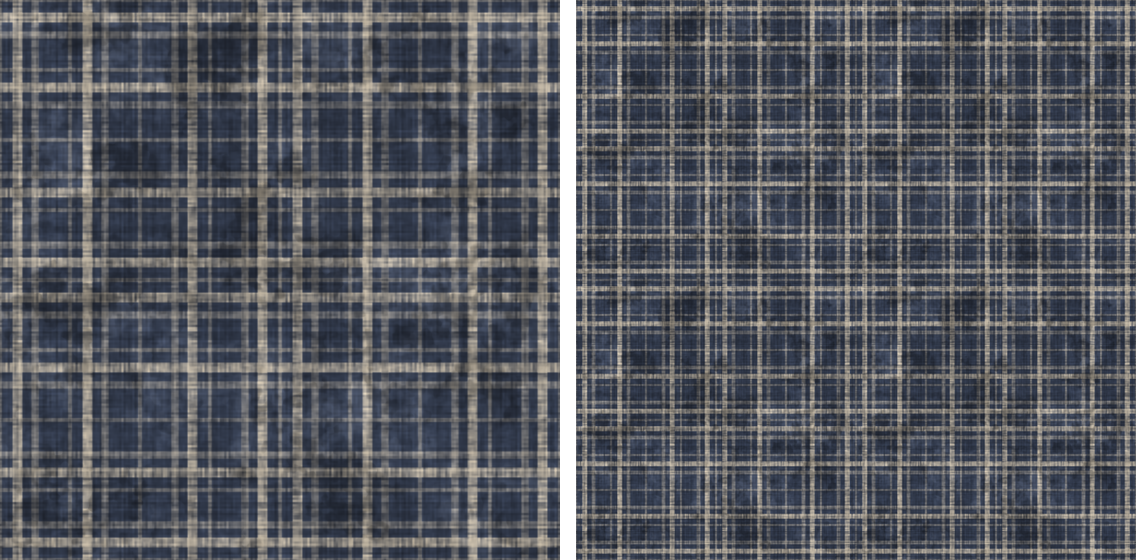
Left: one tile. Right: repeated 2 by 2.
Give the GLSL for this pattern, as a Shadertoy shader.

```glsl
// Worn navy and cream plaid cloth: mirrored stripe sett, slubby threads, mottled wear.

const float TAU = 6.2831853;
const float SETTS = 2.0;         // repeats across and down
const float STEPS = 16.0;        // stripe grid steps in one repeat
const float THREADS = 256.0;     // threads across the canvas
const vec3 NAVY = vec3(0.190, 0.222, 0.290);
const vec3 CREAM = vec3(0.745, 0.700, 0.625);

float hash(vec2 p, float seed) {
    vec3 q = fract(vec3(p.xyx) * vec3(0.1031, 0.1030, 0.0973) + seed * 0.137);
    q += dot(q, q.yzx + 33.33);
    return fract((q.x + q.y) * q.z);
}

// Soft-edged stripe centred on zero
float band(float d, float width, float blur) {
    return 1.0 - smoothstep(-blur, blur, abs(d) - 0.5 * width);
}

// Cream coverage along one axis: thin, wide and medium stripes, mirrored in each repeat
float sett(float u, float blur) {
    float mirrored = abs(mod(u * SETTS * STEPS + 0.5 * STEPS, STEPS) - 0.5 * STEPS);
    float d = mod(mirrored + 1.0, 4.0) - 1.0;
    float thin = 0.36 * band(d, 0.22, blur);
    float wide = 0.62 * band(d - 1.0, 0.56, blur);
    float medium = 0.35 * band(d - 2.0, 0.42, blur);
    return thin + wide + medium;
}

// Tone of one thread: its own shade plus slubs from sines that wrap along its length
float slub(float index, float along, float seed) {
    float id = mod(index, THREADS);
    float shade = hash(vec2(id, 3.0), seed);
    float phase = hash(vec2(id, 17.0), seed);
    float slow = floor(4.0 + 9.0 * shade);
    float quick = floor(19.0 + 24.0 * phase);
    float waves = 0.30 * sin(TAU * (slow * along + phase))
                + 0.20 * sin(TAU * (quick * along + shade * 7.0));
    return 0.55 * shade + 0.45 * (0.5 + waves);
}

float threads(float across, float along, float seed) {
    float t = across * THREADS;
    float i = floor(t);
    return mix(slub(i, along, seed), slub(i + 1.0, along, seed), smoothstep(0.0, 1.0, t - i));
}

// Smooth cellular noise that wraps after a whole number of cells
float cells(vec2 uv, float count, float seed) {
    vec2 p = uv * count;
    vec2 base = floor(p);
    float total = 0.0;
    float weights = 0.0;
    for (int y = -1; y <= 1; y++) {
        for (int x = -1; x <= 1; x++) {
            vec2 cell = base + vec2(x, y);
            vec2 id = mod(cell, count);
            vec2 site = cell + vec2(hash(id, seed), hash(id, seed + 1.0));
            vec2 d = p - site;
            float w = exp(-5.0 * dot(d, d));
            total += w * hash(id, seed + 2.0);
            weights += w;
        }
    }
    return total / max(weights, 1e-5);
}

// Broad clouds broken up by finer blotches
float mottle(vec2 uv, float seed) {
    return 0.34 * cells(uv, 7.0, seed) + 0.28 * cells(uv, 17.0, seed + 4.0)
         + 0.22 * cells(uv, 43.0, seed + 8.0) + 0.16 * cells(uv, 101.0, seed + 12.0);
}

void mainImage(out vec4 fragColor, in vec2 fragCoord) {
    vec2 uv = fragCoord / iResolution.xy;
    vec2 blur = 0.03 + 0.6 * SETTS * STEPS / iResolution.xy;

    // Weave
    float warp = threads(uv.x, uv.y, 1.0) - 0.5;
    float weft = threads(uv.y, uv.x, 6.0) - 0.5;

    // Stripes, broken most by the threads that cross them
    float upright = sett(uv.x, blur.x) * (1.0 + 1.05 * weft + 0.55 * warp);
    float level = sett(uv.y, blur.y) * (1.0 + 1.05 * warp + 0.55 * weft);
    float cream = 1.0 - (1.0 - clamp(upright, 0.0, 1.0)) * (1.0 - clamp(level, 0.0, 1.0));

    // Wear: faded patches thin the dye, grime darkens the cloth
    float wear = mottle(uv, 2.0);
    float faded = smoothstep(0.52, 0.78, wear);
    float grime = smoothstep(0.54, 0.74, mottle(uv, 23.0));

    vec3 ground = NAVY * (1.0 + 0.22 * (warp + weft)) + 0.045 * faded;
    vec3 color = mix(ground, CREAM, cream);
    color *= 1.0 + 0.10 * (warp + weft) + 0.45 * (wear - 0.5);
    color *= 1.0 - 0.26 * grime;
    fragColor = vec4(clamp(color, 0.0, 1.0), 1.0);
}
```
